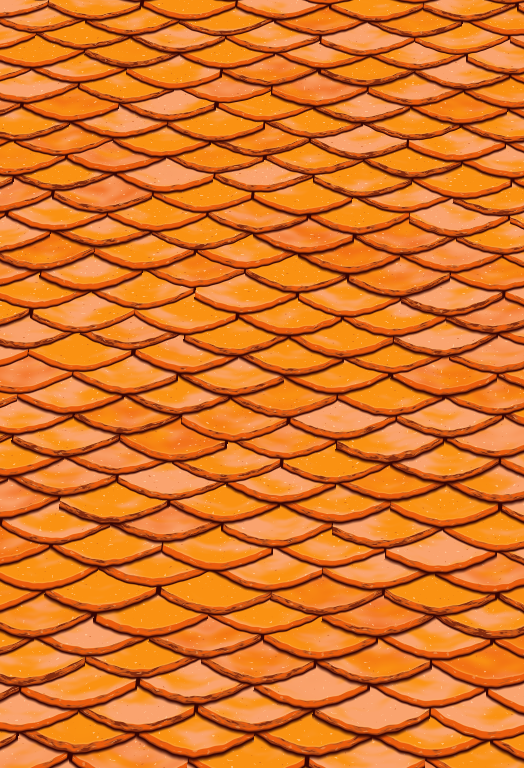
Write a WebGL 1 fragment shader that draws this texture.

```glsl
precision highp float;
uniform vec2 u_resolution;

float hash(vec2 p) {
  return fract(sin(dot(p, vec2(127.1, 311.7))) * 43758.5453);
}

vec2 gradient(vec2 cell) {
  float a = 6.2832 * hash(cell);
  return vec2(cos(a), sin(a));
}

// Gradient noise, roughly -0.7 to 0.7
float noise(vec2 p) {
  vec2 i = floor(p), f = fract(p);
  vec2 s = f * f * f * (f * (f * 6.0 - 15.0) + 10.0);
  vec2 e = vec2(0.0, 1.0);
  float low = mix(dot(gradient(i), f), dot(gradient(i + e.yx), f - e.yx), s.x);
  float high = mix(dot(gradient(i + e), f - e), dot(gradient(i + 1.0), f - 1.0), s.x);
  return mix(low, high, s.y);
}

// Glazed top: t runs -1 to 1 across, d is the height above the lower edge
vec3 glaze(float t, float d, vec2 id) {
  float tone = hash(id + 4.1);
  vec2 q = vec2(t, d) + id * 5.37;
  float sheen = noise(q * vec2(1.1, 1.3)) + 0.35 * noise(q * vec2(3.0, 4.0));
  sheen = smoothstep(-0.2, 0.45, sheen + 0.9 * (tone - 0.45));
  vec3 col = mix(vec3(0.98, 0.57, 0.07), vec3(0.98, 0.64, 0.43), sheen);
  float burnt = smoothstep(0.6, 1.0, hash(id + 8.6)) * (0.6 + noise(q * 2.0));
  col = mix(col, vec3(0.94, 0.40, 0.08), 0.75 * clamp(burnt, 0.0, 1.0));
  // Pale scuffs and small dark pits
  float grain = noise(q * vec2(13.0, 9.0));
  col = mix(col, vec3(1.0, 0.84, 0.68), 0.6 * smoothstep(0.38, 0.55, grain));
  col = mix(col, vec3(0.76, 0.34, 0.11), 0.5 * smoothstep(0.45, 0.6, -grain));
  return col;
}

// Worn front edge of the tile
vec3 rim(float t, float d, vec2 id) {
  vec2 q = vec2(t, d) + id * 3.71;
  float wear = noise(q * vec2(4.0, 6.0)) + 0.5 * noise(q * vec2(13.0, 15.0));
  wear += 0.7 * (hash(id + 2.7) - 0.5);
  vec3 col = mix(vec3(0.92, 0.36, 0.05), vec3(0.76, 0.34, 0.11), smoothstep(-0.1, 0.3, wear));
  col = mix(col, vec3(0.51, 0.17, 0.06), smoothstep(0.25, 0.6, wear));
  float chip = smoothstep(0.3, 0.5, noise(q * vec2(9.0, 8.0) + 31.0));
  col = mix(col, vec3(0.93, 0.61, 0.36), 0.6 * chip);
  return mix(vec3(0.51, 0.17, 0.06), col, smoothstep(0.0, 0.1, d));
}

void main() {
  vec2 p = gl_FragCoord.xy / u_resolution.y;
  float down = 1.0 - p.y;

  // Perspective: rows and columns grow towards the bottom
  float rowHeight = 0.0215 + 0.0111 * down;
  float width = 0.122 + 0.033 * down;
  float r = 90.0 * log(1.0 + 0.516 * down) - 0.3 * p.x + 0.35 * noise(p * 3.5);
  float column = (p.x - 0.79) / width;
  float aa = 0.75 / (u_resolution.y * rowHeight);
  float aaSide = 1.5 / (u_resolution.y * width);

  vec3 shade = vec3(0.21, 0.02, 0.01);
  vec3 col = shade;

  // Paint from the lower row up, each row overlapping the one below
  for (int i = 0; i < 4; i++) {
    float n = floor(r) + 2.0 - float(i);
    float c = column + 0.5 * mod(n, 2.0) + 0.1 * (hash(vec2(n, 3.0)) - 0.5);
    vec2 id = vec2(floor(c), n);
    float t = 2.0 * fract(c) - 1.0 + 0.06 * (hash(id + 1.3) - 0.5);

    // Rounded lower edge with small shifts, tilts and chips
    float edge = n + 1.0 - 0.82 * pow(abs(t), 1.7);
    edge += 0.3 * (hash(id) - 0.5) + 0.22 * t * (hash(id + 6.2) - 0.5);
    edge += 0.06 * noise(vec2(t * 6.0, 0.5) + id * 7.1);
    float d = edge - r;

    // Contact shadow on the row below
    float reach = 0.1 + 0.16 * hash(id + 9.4);
    col = mix(shade, col, smoothstep(0.02, reach, -d));

    // Front edge, bright lip, then glazed top
    float thick = 0.25 + 0.08 * hash(id + 5.5) + 0.04 * noise(vec2(t * 4.0, 0.3) + id * 2.9);
    vec3 top = glaze(t, d, id);
    top = mix(top, vec3(1.0, 0.73, 0.42), 0.4 * (1.0 - smoothstep(0.0, 0.09, d - thick)));
    vec3 tile = mix(rim(t, d, id), top, smoothstep(-aa, aa, d - thick));

    float cover = smoothstep(-aa, aa, d) * smoothstep(-aaSide, aaSide, 0.975 - abs(t));
    col = mix(col, tile, cover);
  }

  gl_FragColor = vec4(col, 1.0);
}
```
